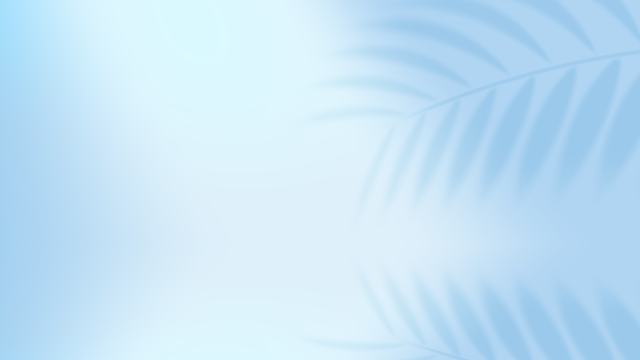
This background is drawn by a WebGL 2 fragment shader. Its source:

```glsl
#version 300 es
precision highp float;
// Soft blue backdrop with a pale diagonal light and the shadow of a palm frond.
// The plane is folded at a low horizon to form a compressed reflection;
// each leaflet is a bowed, tapering blade placed by a loop along the stem.

uniform vec2 u_resolution;
out vec4 fragColor;

// Height of the stem, measured downward from the top edge
float stemHeight(float x) {
    float s = 1.778 - x;
    return 0.144 + 0.13 * s + 0.235 * s * s;
}

// Soft coverage of a blade from root to tip, bowed sideways from its chord
float blade(vec2 p, vec2 root, vec2 tip, float bow, float width) {
    vec2 chord = tip - root;
    float len = length(chord);
    vec2 dir = chord / len;
    float t = dot(p - root, dir) / len;
    float k = clamp(t, 0.0, 1.0);
    float side = dot(p - root, vec2(dir.y, -dir.x)) + 4.0 * bow * k * (1.0 - k);
    float halfWidth = width * sin(3.1416 * pow(k, 0.8));
    float blur = 0.009 + 0.014 * k;
    float body = 1.0 - smoothstep(-blur, blur, abs(side) - halfWidth);
    return body * smoothstep(-0.01, 0.06, t) * (1.0 - smoothstep(0.6, 1.02, t));
}

// Shadow of the whole frond: stem, hanging leaflets and arching leaflets
float frond(vec2 p) {
    float stem = 1.0 - smoothstep(0.002, 0.009, abs(p.y - stemHeight(p.x)));
    float shade = 0.75 * stem * smoothstep(1.06, 1.25, p.x);
    for (int i = 0; i < 9; i++) {
        float n = float(i);

        float x = 1.10 + 0.083 * n + 0.0035 * n * n;
        vec2 root = vec2(x, stemHeight(x));
        vec2 tip = vec2(x - 0.125 - 0.012 * n, 0.655 - 0.009 * n);
        float hanging = blade(p, root, tip, 0.008, 0.012 + 0.005 * n);
        shade = max(shade, hanging * min(0.55 + 0.12 * n, 1.0));

        x = 1.134 + 0.083 * n + 0.0045 * n * n;
        root = vec2(x, stemHeight(x) - 0.006);
        tip = vec2(x - 0.35 - 0.08 * n + 0.009 * n * n,
                   0.359 - 0.11 * n + 0.007 * n * n);
        float arching = blade(p, root, tip, 0.025 + 0.016 * n, 0.014 + 0.003 * n);
        shade = max(shade, arching * min(0.6 + 0.1 * n, 0.9));
    }
    return shade;
}

// Pale centre between two blue sides, with a cyan glow at the top
vec3 backdrop(vec2 p) {
    vec3 pale = mix(vec3(0.88, 0.96, 0.995), vec3(0.87, 0.94, 0.98),
                    smoothstep(0.2, 0.65, p.y));
    vec3 leftBlue = mix(vec3(0.60, 0.86, 0.99), vec3(0.63, 0.81, 0.94),
                        smoothstep(0.0, 0.4, p.y));
    vec3 rightBlue = vec3(0.69, 0.835, 0.95);

    float fromLeft = smoothstep(-0.12, 0.35 + 0.48 * p.y, p.x);
    float fromRight = smoothstep(0.76 + 0.5 * p.y, 1.1 + 0.85 * p.y, p.x);
    vec3 color = mix(leftBlue, pale, fromLeft);
    color = mix(color, rightBlue, fromRight);

    // Glow leaning along the direction of the light
    vec2 g = p - vec2(0.53, 0.06);
    g.x -= 0.35 * g.y;
    float glow = exp(-dot(g * vec2(4.2, 3.2), g * vec2(4.2, 3.2)));
    return mix(color, vec3(0.85, 0.98, 1.0), 0.85 * glow);
}

void main() {
    vec2 p = gl_FragCoord.xy / u_resolution.y;
    p.x += 0.5 * (16.0 / 9.0 - u_resolution.x / u_resolution.y);
    p.y = 1.0 - p.y;

    // Fold the lower part into a shortened reflection
    float below = p.y - 0.678;
    if (below > 0.0) p.y = 0.678 - 1.29 * below;

    vec3 color = backdrop(p);
    color *= 1.0 - frond(p) * vec3(0.12, 0.055, 0.03);
    fragColor = vec4(color, 1.0);
}
```
